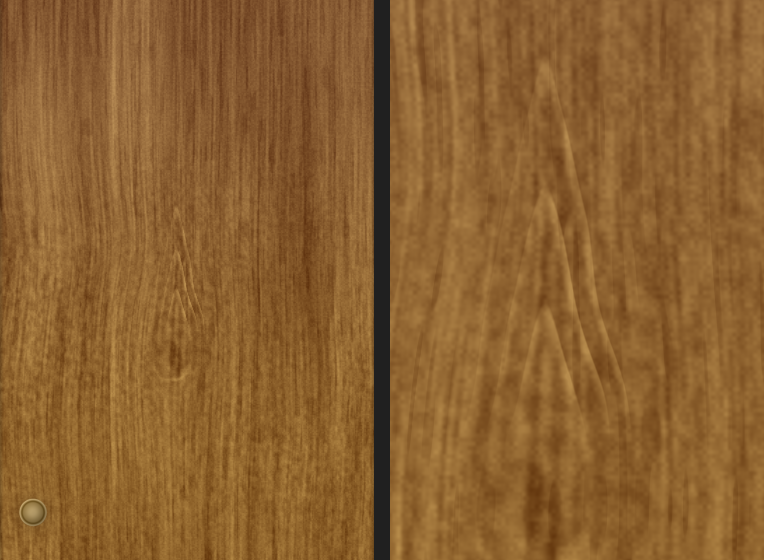
Left: the whole. Right: its middle third, enlarged.
A WebGL 2 fragment shader for this texture:

```glsl
#version 300 es
precision highp float;
// Varnished wooden door panel: upright grain, a pointed arch figure over a knot, a small metal knob.

#define KNOT vec2(0.315, 0.375)
#define KNOB vec2(0.059, 0.085)
#define KNOB_RADIUS 0.026
#define DARK_WOOD vec3(0.430, 0.255, 0.100)
#define LIGHT_WOOD vec3(0.670, 0.500, 0.275)
#define ARCH_SPACING 0.064
#define ARCH_SLOPE 4.8
#define FIBRE_FREQ 215.0
#define FIBRE_CONTRAST 0.38
#define FLECK_CONTRAST 0.32
#define BAND_CONTRAST 0.44
#define SMUDGES 7

uniform vec2 u_resolution;
out vec4 fragColor;

float hash(vec2 p) {
    vec3 h = fract(vec3(p.xyx) * 0.1031);
    h += dot(h, h.yzx + 33.33);
    return fract((h.x + h.y) * h.z);
}

float noise(vec2 p) {
    vec2 i = floor(p), f = fract(p);
    f = f * f * (3.0 - 2.0 * f);
    return mix(mix(hash(i), hash(i + vec2(1, 0)), f.x),
               mix(hash(i + vec2(0, 1)), hash(i + vec2(1, 1)), f.x), f.y);
}

// Noise centred on zero
float grain(vec2 p) { return noise(p) - 0.5; }

float bump(float x) { return exp(-x * x); }

// Sideways drift of the fibres: calm at the top, parting around the knot
float fibreX(vec2 p) {
    vec2 q = p - KNOT;
    float calm = 1.0 - 0.85 * smoothstep(0.5, 0.9, p.y);
    float drift = 0.026 * grain(p * vec2(5.0, 3.5) + 3.0) + 0.005 * grain(p * vec2(14.0, 9.0));
    float part = -0.35 * q.x * bump(q.x * 11.0) * bump(q.y * 6.0);
    return p.x + drift * calm + part;
}

// Broad bands and the two long pale streaks around a dark heart
float bandTone(vec2 p, float x) {
    float t = BAND_CONTRAST * grain(vec2(x * 13.0, p.y * 1.6 + 7.0));
    t += 0.18 * grain(vec2(x * 45.0 + 9.0, p.y * 1.3));
    t += 0.28 * grain(p * vec2(7.0, 5.0) + 21.0);
    float fade = 0.5 + 0.6 * noise(vec2(4.0, p.y * 5.0));
    float streakX = mix(p.x, x, 0.25);
    t += 0.32 * fade * bump((streakX - 0.203) / 0.007);
    t += 0.24 * fade * bump((streakX - 0.415) / 0.005);
    return t - 0.15 * bump((x - 0.315) / 0.035) * smoothstep(0.45, 0.8, p.y);
}

// Long thin fibres, pores, and short flecks that fade towards the top
float fibreTone(vec2 p, float x) {
    float t = FIBRE_CONTRAST * grain(vec2(x * FIBRE_FREQ, p.y * 3.0));
    t += 0.16 * grain(vec2(x * FIBRE_FREQ * 0.5 + 31.0, p.y * 3.5));
    t += 0.30 * grain(vec2(x * FIBRE_FREQ * 1.4 + 13.0, p.y * 14.0));
    t -= 0.18 * smoothstep(0.66, 0.80, noise(vec2(x * FIBRE_FREQ + 57.0, p.y * 22.0)));
    float figure = 1.0 - 0.85 * smoothstep(0.55, 0.85, p.y);
    float patches = 0.5 + noise(p * vec2(9.0, 6.0) + 40.0);
    t += FLECK_CONTRAST * figure * patches * grain(vec2(x * 185.0, p.y * 115.0 + p.x * 25.0));
    return t + 0.24 * grain(p * 400.0);
}

// Nested pointed arches, brighter on their right legs
float archTone(vec2 q) {
    float a = q.y + ARCH_SLOPE * (sqrt(q.x * q.x + 0.00004) - 0.0063);
    a += 0.035 * grain(q * vec2(25.0, 18.0));
    float f = fract(a / ARCH_SPACING);
    float line = smoothstep(0.50, 0.88, f) * (1.0 - smoothstep(0.88, 0.97, f));
    float area = smoothstep(0.02, 0.08, q.y) * smoothstep(0.05, 0.10, a) * (1.0 - smoothstep(0.22, 0.30, a));
    return area * (0.62 * line - 0.12) * mix(0.4, 1.0, smoothstep(-0.015, 0.015, q.x));
}

// Dark core, pale wings under it and a trailing crack
float knotTone(vec2 q) {
    vec2 w = q + 0.020 * vec2(grain(q * 50.0 + 5.0), grain(q * 45.0 + 17.0));
    float d = length(w * vec2(34.0, 19.0));
    float t = -0.42 * bump(d) * (0.5 + 0.5 * sin(d * 9.0 + w.x * 150.0));
    t -= 0.36 * bump((w.x - 0.005) / 0.006) * bump((w.y + 0.012) / 0.024);
    t -= 0.20 * bump((w.x + 0.035) / 0.008) * bump(w.y / 0.014);
    t += 0.38 * bump((w.y + 0.048 - 9.0 * w.x * w.x) / 0.005) * bump(w.x / 0.035);
    float tail = smoothstep(-0.21, -0.12, q.y) * (1.0 - smoothstep(-0.08, -0.05, q.y));
    return t - 0.38 * tail * bump((w.x - 0.015) / 0.005);
}

// Scattered soft dark marks
float smudgeTone(vec2 p) {
    float t = 0.0;
    for (int i = 0; i < SMUDGES; i++) {
        float k = float(i);
        vec2 c = vec2(0.668 * hash(vec2(k, 3.7)), 0.8 * hash(vec2(k, 8.1)));
        vec2 d = p - c + 0.02 * vec2(grain(p * 40.0 + k), grain(p * 30.0 - k));
        d.x += 0.6 * d.y * (hash(vec2(k, 5.3)) - 0.5);
        t -= 0.26 * bump(d.x / 0.006) * bump(d.y / 0.018);
    }
    return t;
}

void main() {
    vec2 p = gl_FragCoord.xy / u_resolution.y;
    vec2 q = p - KNOT;
    float x = fibreX(p), width = u_resolution.x / u_resolution.y;
    float t = 0.50 + bandTone(p, x) + fibreTone(p, x) + archTone(q) + knotTone(q) + smudgeTone(p);
    t -= 0.10 * smoothstep(0.7, 1.0, p.y);
    vec3 col = mix(DARK_WOOD, LIGHT_WOOD, clamp(t, -0.3, 1.2));

    // Cooler sheen at the top, warmer varnish below, dim panel edges
    col.b += mix(-0.028, 0.028, smoothstep(0.1, 1.0, p.y));
    col *= 1.0 - 0.18 * (1.0 - smoothstep(0.0, 0.008, min(p.x, width - p.x)));

    // Knob with a soft shadow, a dark groove and a bright dish
    vec2 k = p - KNOB;
    float r = length(k) / KNOB_RADIUS;
    float aa = 1.5 / (u_resolution.y * KNOB_RADIUS);
    col *= 1.0 - 0.15 * bump(r / 1.1);
    vec3 metal = mix(vec3(0.70, 0.60, 0.40), vec3(0.52, 0.42, 0.23), smoothstep(0.1, 0.8, r));
    metal += 0.14 * bump((r - 0.90) / 0.08) - 0.12 * bump((r - 0.76) / 0.07);
    metal *= 1.0 + 0.12 * (k.y - k.x) / KNOB_RADIUS;
    fragColor = vec4(mix(col, metal, 1.0 - smoothstep(1.0 - aa, 1.0, r)), 1.0);
}
```
